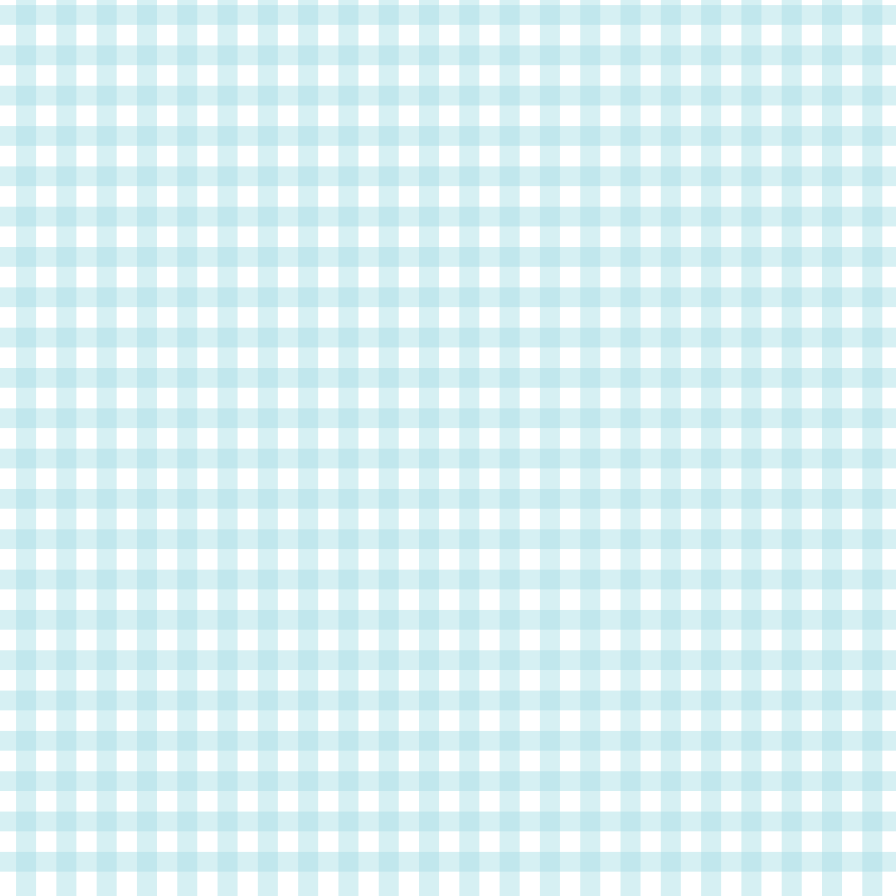
Write a WebGL 2 fragment shader that draws this pattern.

```glsl
#version 300 es
precision highp float;

uniform vec2 u_resolution;
out vec4 fragColor;

const vec2 REPEATS = vec2(22.235, 22.22);
const vec2 FIRST_CENTRE = vec2(0.0291, 0.0382);
const vec2 BAND_WIDTH = vec2(0.497, 0.490);

const vec3 CLOTH = vec3(1.0);
const vec3 SINGLE_BAND = vec3(0.839, 0.941, 0.953);
const vec3 CROSSED_BANDS = vec3(0.755, 0.906, 0.930);

// Coverage of evenly repeated bands, starting with the first whole one
float bands(float position, float firstCentre, float repeats, float width, float pixel) {
    float phase = (position - firstCentre) * repeats;
    float index = max(floor(phase + 0.5), 0.0);
    float edge = 0.5 * width - abs(phase - index);
    return clamp(edge / (pixel * repeats) + 0.5, 0.0, 1.0);
}

// Blend of cloth, single bands and their crossings
vec3 gingham(float upright, float level, vec3 cloth, vec3 single, vec3 crossed) {
    vec3 offBand = mix(cloth, single, upright);
    vec3 onBand = mix(single, crossed, upright);
    return mix(offBand, onBand, level);
}

void main() {
    float pixel = 1.0 / min(u_resolution.x, u_resolution.y);
    vec2 p = gl_FragCoord.xy * pixel;

    float upright = bands(p.x, FIRST_CENTRE.x, REPEATS.x, BAND_WIDTH.x, pixel);
    float level = bands(p.y, FIRST_CENTRE.y, REPEATS.y, BAND_WIDTH.y, pixel);

    fragColor = vec4(gingham(upright, level, CLOTH, SINGLE_BAND, CROSSED_BANDS), 1.0);
}
```
